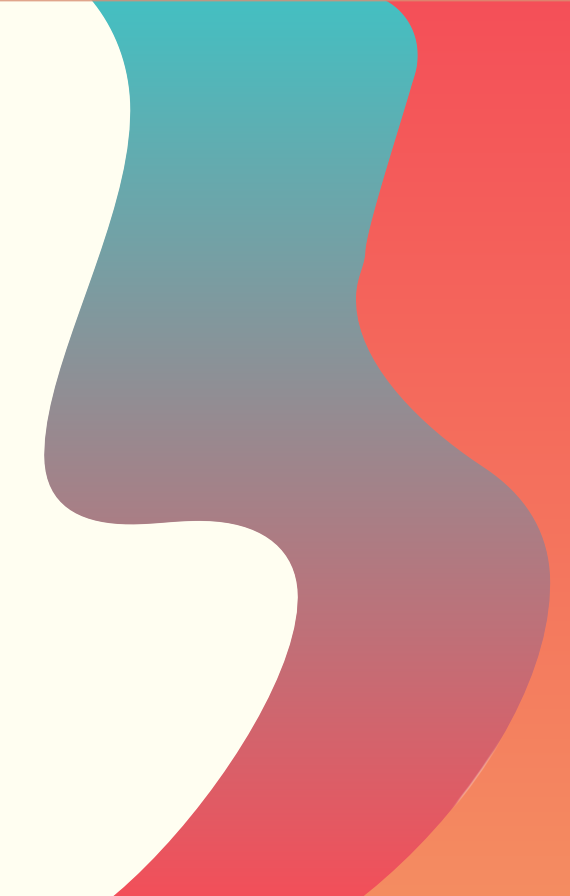
A Shadertoy shader for this background:

```glsl
// Adds one cubic curve to an edge: x = nearest distance, y = side sign
void addCurve(vec2 p, vec2 a, vec2 b, vec2 c, vec2 d, inout vec2 edge) {
    const int STEPS = 18;
    vec2 start = a;
    for (int i = 1; i <= STEPS; i++) {
        float t = float(i) / float(STEPS), s = 1.0 - t;
        vec2 end = s*s*s*a + 3.0*s*s*t*b + 3.0*s*t*t*c + t*t*t*d;
        vec2 along = end - start, rel = p - start;
        float h = clamp(dot(rel, along) / dot(along, along), 0.0, 1.0);
        edge.x = min(edge.x, length(rel - along * h));
        // Flip the side for each crossing to the right of p
        if ((start.y > p.y) != (end.y > p.y)
            && rel.x < along.x * rel.y / along.y) edge.y = -edge.y;
        start = end;
    }
}

// Signed distance, negative to the left of the edge
float creamEdge(vec2 p) {
    vec2 e = vec2(1e4, 1.0);
    addCurve(p, vec2(76, -3), vec2(98, 22), vec2(112, 56), vec2(112, 95), e);
    addCurve(p, vec2(112, 95), vec2(112, 190), vec2(38, 310), vec2(38, 390), e);
    addCurve(p, vec2(38, 390), vec2(38, 436), vec2(72, 450), vec2(115, 449.5), e);
    addCurve(p, vec2(115, 449.5), vec2(138, 449), vec2(150, 446.5), vec2(172, 446.5), e);
    addCurve(p, vec2(172, 446.5), vec2(224, 446.5), vec2(256, 470), vec2(256, 512), e);
    addCurve(p, vec2(256, 512), vec2(256, 585), vec2(170, 709), vec2(94, 771), e);
    return e.x * e.y;
}

float coralEdge(vec2 p) {
    vec2 e = vec2(1e4, 1.0);
    addCurve(p, vec2(324, -3), vec2(346, 5), vec2(359, 25), vec2(359, 47), e);
    addCurve(p, vec2(359, 47), vec2(359, 60), vec2(356, 65), vec2(353, 76), e);
    addCurve(p, vec2(353, 76), vec2(340, 120), vec2(314, 200), vec2(314, 217), e);
    addCurve(p, vec2(314, 217), vec2(313, 230), vec2(306, 238), vec2(306, 257), e);
    addCurve(p, vec2(306, 257), vec2(306, 310), vec2(360, 364), vec2(415, 400), e);
    addCurve(p, vec2(415, 400), vec2(452, 424), vec2(473, 457), vec2(473, 500), e);
    addCurve(p, vec2(473, 500), vec2(473, 590), vec2(400, 700), vec2(309, 771), e);
    return e.x * e.y;
}

void mainImage(out vec4 fragColor, in vec2 fragCoord) {
    // Layout grid of 490 by 768 units, y pointing down
    vec2 uv = fragCoord / iResolution.xy;
    vec2 p = vec2(uv.x, 1.0 - uv.y) * vec2(490, 768);
    float soft = 0.6 * 768.0 / iResolution.y;
    float down = 1.0 - uv.y;

    // Vertical gradients of the band and the right field
    vec3 band = mix(vec3(0.265, 0.75, 0.76), vec3(0.95, 0.31, 0.35), down);
    vec3 coral = mix(vec3(0.957, 0.31, 0.345), vec3(0.957, 0.55, 0.38), down);
    vec3 cream = vec3(1.0, 0.995, 0.945);

    float creamSide = creamEdge(p), coralSide = coralEdge(p);
    vec3 color = mix(band, coral, smoothstep(-soft, soft, coralSide));
    color = mix(cream, color, smoothstep(-soft, soft, creamSide));

    // Pale sliver on the lower right edge
    float sliver = smoothstep(630.0, 660.0, p.y) * smoothstep(695.0, 680.0, p.y);
    color = mix(color, cream, 0.3 * sliver * smoothstep(1.5, 0.0, abs(coralSide)));

    // Thin warm line along the top
    color = mix(color, vec3(0.85, 0.56, 0.45), 0.8 * smoothstep(1.8, 0.6, p.y));
    fragColor = vec4(color, 1.0);
}
```
